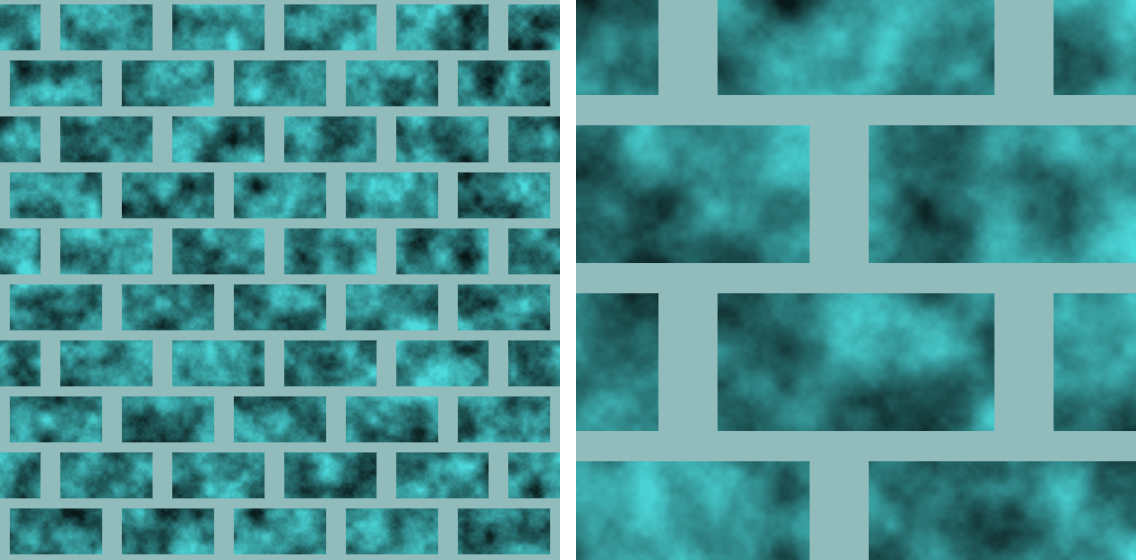
Left: the whole. Right: its middle third, enlarged.
A Shadertoy shader for this pattern:

```glsl
// Running-bond wall of mottled teal bricks set in wide, pale grey-green mortar.
#define BRICKS vec2(5.0, 10.0)         // repeats across and down
#define ROW_SHIFT 0.45                 // sideways shift of odd rows, in bricks
#define BRICK_HALF vec2(0.412, 0.41)   // half size of a brick within its cell
#define BRICK_CENTER vec2(0.5, 0.511)  // brick center within its cell
#define MORTAR_COLOR vec3(0.567, 0.737, 0.735)
#define BRICK_TINT vec3(0.352, 1.0, 1.01)
#define BRICK_LEVEL 0.475              // mean brightness of the bricks
#define MOTTLE_CONTRAST 1.1
#define MOTTLE_CELLS 24.0              // coarsest noise cells across the canvas
#define MOTTLE_OCTAVES 5

// Integer hash of a lattice point, 0 to 1
float hash(vec2 cell, int seed) {
    uvec2 q = uvec2(cell);
    uint h = q.x * 1597u + q.y * 51749u + uint(seed) * 7919u + 17u;
    h = (h ^ (h >> 15)) * 73244475u;
    h = (h ^ (h >> 16)) * 73244475u;
    h ^= h >> 16;
    return float(h & 65535u) / 65535.0;
}

// Value noise that wraps after period cells
float wrappedNoise(vec2 p, float period, int seed) {
    vec2 cell = floor(p);
    vec2 f = p - cell;
    f = f * f * (3.0 - 2.0 * f);
    vec2 lo = mod(cell, period);
    vec2 hi = mod(cell + 1.0, period);
    float bottom = mix(hash(lo, seed), hash(vec2(hi.x, lo.y), seed), f.x);
    float top = mix(hash(vec2(lo.x, hi.y), seed), hash(hi, seed), f.x);
    return mix(bottom, top, f.y);
}

// Layered noise, 0 to 1, that tiles over the unit square
float mottle(vec2 uv) {
    float sum = 0.0, total = 0.0, amplitude = 1.0, cells = MOTTLE_CELLS;
    for (int i = 0; i < MOTTLE_OCTAVES; i++) {
        sum += amplitude * wrappedNoise(uv * cells, cells, i);
        total += amplitude;
        amplitude *= 0.5;
        cells *= 2.0;
    }
    return sum / total;
}

// Signed distance to the nearest brick, in canvas units
float brickDistance(vec2 uv) {
    vec2 grid = uv * BRICKS;
    grid.x -= ROW_SHIFT * mod(floor(grid.y), 2.0);
    vec2 d = (abs(fract(grid) - BRICK_CENTER) - BRICK_HALF) / BRICKS;
    return max(d.x, d.y);
}

void mainImage(out vec4 fragColor, in vec2 fragCoord) {
    vec2 uv = fragCoord / iResolution.xy;
    float pixel = 1.0 / min(iResolution.x, iResolution.y);

    // Brick face
    float shade = BRICK_LEVEL + MOTTLE_CONTRAST * (mottle(uv) - 0.5);
    vec3 brick = BRICK_TINT * clamp(shade, 0.1, 0.85);

    // Mortar over the gaps, with an edge one pixel wide
    float mortar = clamp(brickDistance(uv) / pixel + 0.5, 0.0, 1.0);
    fragColor = vec4(mix(brick, MORTAR_COLOR, mortar), 1.0);
}
```
